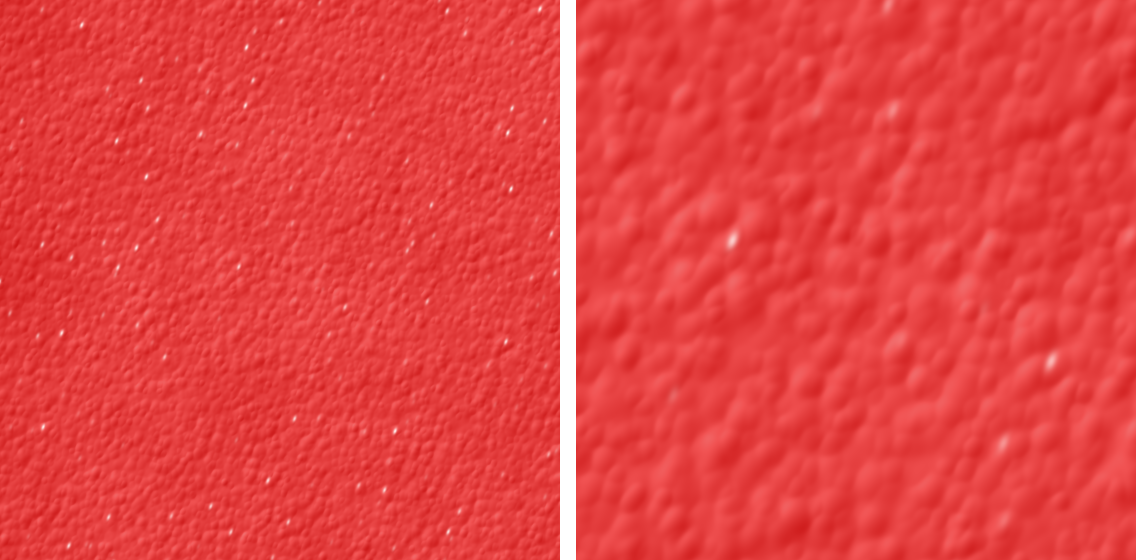
Left, the full canvas; right, a detail of the centre.
Reproduce this texture procedurally as a WebGL 2 fragment shader.

```glsl
#version 300 es
precision highp float;
// Glossy red pebbled surface, lit from the upper left.
// Soft domes in two sizes are blended where they meet along a steep grain;
// their slope sets the tone, and a few large domes carry a small white glint.

uniform vec2 u_resolution;
out vec4 fragColor;

// Three random values in 0..1 for a cell
vec3 hash3(vec2 cell) {
    vec3 v = fract(cell.xyx * vec3(0.1031, 0.1030, 0.0973));
    v += dot(v, v.yxz + 33.33);
    return fract((v.xxy + v.yzz) * v.zyx);
}

// Smooth noise centred on zero
float noise(vec2 p) {
    vec2 cell = floor(p);
    vec2 f = fract(p);
    f = f * f * (3.0 - 2.0 * f);
    float low = mix(hash3(cell).x, hash3(cell + vec2(1, 0)).x, f.x);
    float high = mix(hash3(cell + vec2(0, 1)).x, hash3(cell + vec2(1, 1)).x, f.x);
    return mix(low, high, f.y) - 0.5;
}

// x: slope of the nearest dome towards the light, y: glint strength
vec2 pebbles(vec2 p, float seed) {
    const vec2 toLight = vec2(-0.92, 0.39);
    vec2 home = floor(p);
    float slope = 0.0;
    float total = 0.0;
    float glint = 0.0;
    for (int j = -1; j <= 1; j++) {
        for (int i = -1; i <= 1; i++) {
            vec2 cell = home + vec2(i, j);
            vec3 place = hash3(cell + seed);
            vec3 kind = hash3(cell + seed + 57.3);
            float radius = mix(0.55, 1.0, place.z);
            vec2 offset = p - cell - mix(vec2(0.08), vec2(0.92), place.xy);
            vec2 d = offset / radius;

            // The nearest dome dominates, fading softly into its neighbours
            float weight = exp(-6.0 * dot(d, d));
            slope += weight * mix(0.3, 1.5, kind.x) * dot(d, toLight);
            total += weight;

            // Narrow glint on the lit flank of a few domes
            vec2 g = (offset - toLight * radius * 0.35) / vec2(0.14, 0.22);
            float strength = step(0.93, kind.y) * mix(0.15, 1.0, kind.z * kind.z);
            glint += strength * exp(-dot(g, g));
        }
    }
    // The added floor leaves flat valleys in the wider gaps
    return vec2(slope / (total + 0.06), glint);
}

void main() {
    vec2 p = gl_FragCoord.xy / min(u_resolution.x, u_resolution.y);

    // Grain axes: x across the slant, y stretched along it
    vec2 grain = vec2(dot(p, vec2(0.92, -0.39)), dot(p, vec2(0.39, 0.92)) / 1.25);

    vec2 coarse = pebbles(grain * 50.0, 11.0);
    float relief = coarse.x + 0.8 * pebbles(grain * 80.0, 143.0).x;

    // Broad lighting: a dim left edge and uneven patches
    float broad = 0.18 - 0.8 * exp(-p.x * 9.0);
    broad += 0.7 * noise(p * 4.0 + 20.0) + 0.8 * noise(p * 13.0 + 60.0);
    float tone = 3.3 * relief + broad;
    tone += 0.05 * (tone * tone - 1.0);

    vec3 color = vec3(0.89, 0.236, 0.236) + tone * vec3(0.032, 0.05, 0.05);
    color.r = min(color.r, 0.945);
    color = mix(color, vec3(1.0, 0.93, 0.92), min(coarse.y, 1.0));
    fragColor = vec4(clamp(color, 0.0, 1.0), 1.0);
}
```
